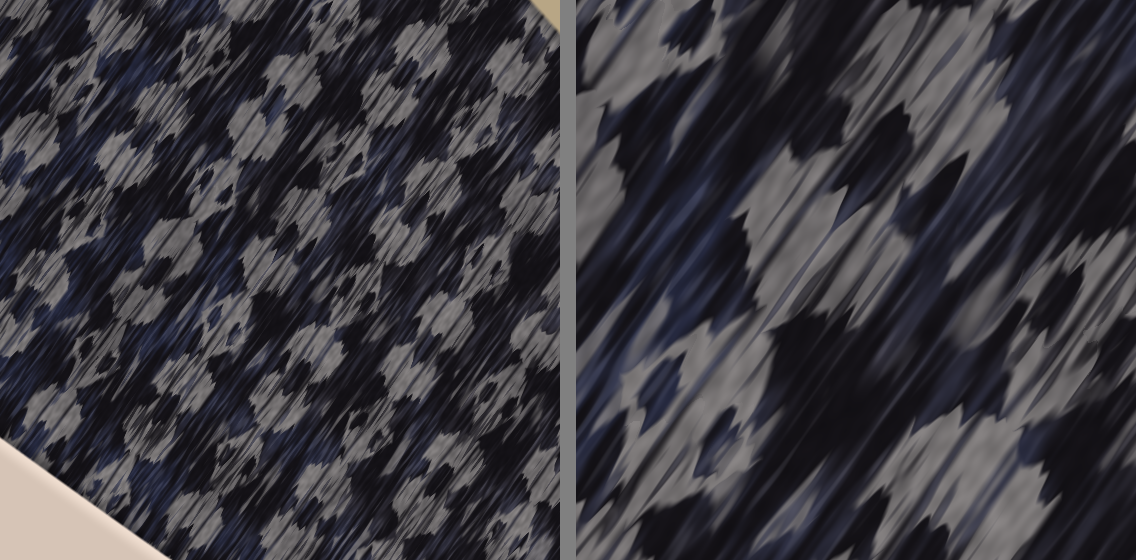
Left, the full canvas; right, a detail of the centre.
Reproduce this pattern procedurally as a Shadertoy shader.

```glsl
// Slanted ikat cloth: half-drop rows of streaked hexagon medallions with small diamonds between.

const vec2 WEFT = vec2(0.813, -0.582);     // across the threads
const vec2 WARP = vec2(0.582, 0.813);      // along the threads
const vec2 ORIGIN = vec2(0.510, 0.568);    // centre of one medallion
const vec2 PERIOD = vec2(0.315, 0.366);    // half-drop repeat in cloth axes

const vec3 INK = vec3(0.075, 0.067, 0.085);
const vec3 SLATE = vec3(0.20, 0.19, 0.225);
const vec3 NAVY = vec3(0.13, 0.15, 0.25);
const vec3 ASH = vec3(0.32, 0.31, 0.32);
const vec3 PALE = vec3(0.49, 0.475, 0.475);
const vec3 TABLE = vec3(0.84, 0.77, 0.715);
const vec3 SAND = vec3(0.72, 0.65, 0.52);

vec2 hash2(vec2 p) {
    vec3 h = fract(vec3(p.xyx) * vec3(0.1031, 0.1030, 0.0973));
    h += dot(h, h.yzx + 33.33);
    return fract((h.xx + h.yz) * h.zy);
}

float gradDot(vec2 cell, vec2 offset, vec2 f) {
    float angle = 6.2832 * hash2(cell + offset).x;
    return dot(vec2(cos(angle), sin(angle)), f - offset);
}

// Gradient noise, about -0.7 to 0.7
float gradientNoise(vec2 p) {
    vec2 i = floor(p), f = p - i;
    vec2 u = f * f * f * (f * (f * 6.0 - 15.0) + 10.0);
    float low = mix(gradDot(i, vec2(0, 0), f), gradDot(i, vec2(1, 0), f), u.x);
    float high = mix(gradDot(i, vec2(0, 1), f), gradDot(i, vec2(1, 1), f), u.x);
    return mix(low, high, u.y);
}

float fill(float dist, float soft) {
    return smoothstep(soft, -soft, dist);
}

float capsule(vec2 p, float halfLength, float radius) {
    p.y -= clamp(p.y, -halfLength, halfLength);
    return length(p) - radius;
}

float rhombus(vec2 p, vec2 size) {
    p = abs(p) / size;
    return (p.x + p.y - 1.0) * min(size.x, size.y) * 0.8;
}

// Offset from the nearest site of a half-drop lattice
vec2 halfDrop(vec2 p, vec2 period) {
    vec2 a = p - period * round(p / period);
    vec2 b = p - period * (floor(p / period) + 0.5);
    vec2 na = abs(a / period), nb = abs(b / period);
    return na.x + na.y < nb.x + nb.y ? a : b;
}

// Pointed hexagon split by dark threads, with a slot and two side notches
float medallion(vec2 p, float vary, float soft) {
    vec2 a = abs(p);
    float hexagon = max(a.x - 0.049, (a.y + 0.8 * a.x - 0.115) * 0.78);
    float mask = fill(hexagon, soft);
    mask *= 1.0 - 0.85 * fill(abs(a.x - 0.0175) - 0.0025, soft);
    mask *= 1.0 - 0.65 * fill(abs(p.x - 0.036 + 0.07 * vary) - 0.002, soft);
    mask *= 1.0 - fill(capsule(p, 0.020, 0.0145), soft);
    return mask * (1.0 - fill(rhombus(a - vec2(0.042, 0.0), vec2(0.021, 0.031)), soft));
}

// Small diamond with dark beads and loose dashes at its sides
float diamond(vec2 p, float streak, float soft) {
    vec2 a = abs(p);
    float mask = fill(rhombus(p, vec2(0.047, 0.083)), soft);
    mask *= 1.0 - fill(capsule(a - vec2(0.023, 0.0), 0.009, 0.010), soft);
    mask *= 1.0 - 0.8 * fill(abs(p.x + 0.006) - 0.0025, soft);
    float dashes = fill(rhombus(a - vec2(0.058, 0.0), vec2(0.036, 0.065)), soft);
    return max(mask, 0.75 * dashes * smoothstep(0.0, 0.25, streak));
}

vec3 cloth(vec2 uv, float soft) {
    vec2 p = uv - ORIGIN;
    vec2 q = vec2(dot(p, WEFT), dot(p, WARP));
    q.y += 0.02 * q.x;

    // Thread noise at two widths, and broad patches of dye
    float streak = gradientNoise(q * vec2(85.0, 8.0) + 40.0);
    float thread = gradientNoise(q * vec2(190.0, 18.0) + 90.0);
    float patchy = gradientNoise(q * 9.0 + 17.0);
    float grain = gradientNoise(q * vec2(150.0, 60.0) + 130.0);

    // Threads slip along the warp, breaking the outlines
    vec2 slipped = q + vec2(0.005 * patchy, 0.022 * streak + 0.014 * thread);
    vec2 m = halfDrop(slipped, PERIOD);
    vec2 d = halfDrop(slipped - vec2(0.5 * PERIOD.x, 0.0), PERIOD);
    vec2 id = round(2.0 * (slipped - m) / PERIOD);
    float vary = hash2(id + 50.0).x - 0.5;

    // Dark ground, bluer on the left
    float worn = smoothstep(-0.25, 0.5, 0.8 * streak + 0.5 * thread + 0.6 * patchy);
    float blue = clamp(0.75 - 0.8 * uv.x + 0.9 * patchy, 0.0, 0.8);
    vec3 color = mix(INK, mix(SLATE, NAVY, blue), worn);
    color += 0.07 * smoothstep(0.15, 0.5, thread + 0.4 * patchy);

    // Light motifs, rubbed thin along some threads
    float mask = max(medallion(m, vary, soft), diamond(d, streak, soft));
    mask *= 1.0 - 0.75 * smoothstep(0.12, 0.42, thread - 0.5 * patchy + 0.2 * vary);
    float tone = clamp(0.72 + 0.7 * patchy + 0.5 * streak + 0.3 * vary, 0.0, 1.0);
    color = mix(color, mix(ASH, PALE, tone), mask);
    return color * (1.0 + 0.22 * grain);
}

void mainImage(out vec4 fragColor, in vec2 fragCoord) {
    vec2 uv = fragCoord / iResolution.xy;
    float pixel = 1.0 / min(iResolution.x, iResolution.y);
    vec3 color = cloth(uv, 0.0022 + 0.5 * pixel);

    // Cut hem at the lower left and the far corner
    float hem = dot(uv, WARP) - 0.178 + 0.03 * uv.x * (0.306 - uv.x);
    float corner = 1.372 - dot(uv, vec2(0.745, 0.667));
    color *= 0.75 + 0.25 * smoothstep(0.0, 0.025, min(hem, corner));
    vec3 table = TABLE + 0.10 * smoothstep(-0.03, 0.0, hem);
    color = mix(color, table, fill(hem, 0.001 + pixel));
    color = mix(color, SAND, fill(corner, 0.003 + pixel));
    fragColor = vec4(color, 1.0);
}
```
